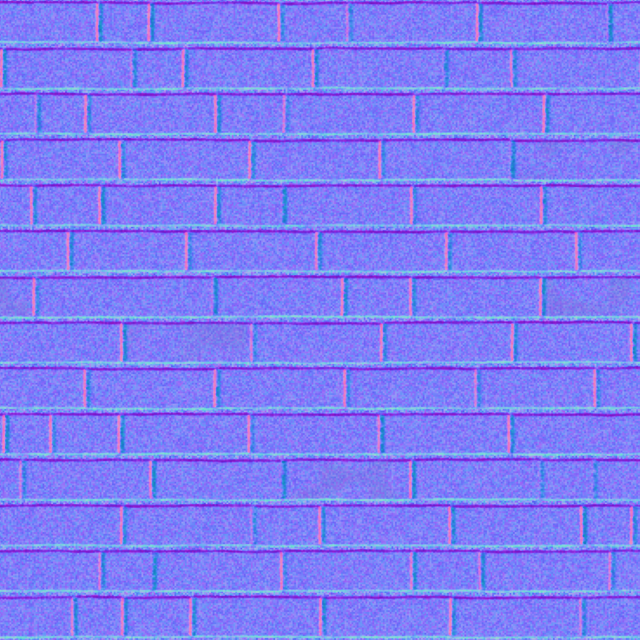
A WebGL 1 fragment shader for this texture map:

```glsl
precision highp float;
// Tangent-space normal map of a brick wall: 14 courses of long bricks, each
// closed by one or two short ones. Edge slopes, joint wobble and surface grain
// are summed as a 2D slope, then turned into a normal and encoded as colour.

uniform vec2 u_resolution;

const float COURSES = 14.0;
const float UNITS = 768.0;                  // wall units across the canvas
const float COURSE_HEIGHT = UNITS / COURSES;
const float LONG_BRICK = 156.0;
const float HALF_BRICK = 82.0;
const float TOP_EDGE = 3.5;
const float BOTTOM_EDGE = 51.2;

float hash(vec2 p) {
  vec3 q = fract(p.xyx * vec3(0.1031, 0.1030, 0.0973));
  q += dot(q, q.yzx + 33.33);
  return fract((q.x + q.y) * q.z);
}

float noise(vec2 p) {
  vec2 i = floor(p);
  vec2 f = fract(p);
  f = f * f * (3.0 - 2.0 * f);
  vec2 e = vec2(0.0, 1.0);
  return mix(mix(hash(i), hash(i + e.yx), f.x),
             mix(hash(i + e.xy), hash(i + e.yy), f.x), f.y);
}

float ridge(float d, float width) {
  return exp(-d * d / (width * width));
}

vec4 pick(float k) {
  return vec4(equal(vec4(0.0, 1.0, 2.0, 3.0), vec4(k)));
}

// One bond setting per course, four courses to a column.
float courseValue(mat4 settings, float course) {
  return dot(settings * pick(floor(course / 4.0)), pick(mod(course, 4.0)));
}

// x: signed distance to the nearest upright joint, y: joint id, z: brick id.
vec3 bond(float x, float start, float first, float between) {
  vec3 nearest = vec3(UNITS, 0.0, 0.0);
  float behind = UNITS;
  float joint = start;
  for (int k = 0; k < 6; k++) {
    if (joint - start > UNITS - 20.0) break;
    float id = float(k);
    float ahead = mod(x - joint, UNITS);
    float d = ahead > 0.5 * UNITS ? ahead - UNITS : ahead;
    if (abs(d) < abs(nearest.x)) nearest.xy = vec2(d, id);
    if (ahead < behind) { behind = ahead; nearest.z = id; }
    bool isHalf = between >= 0.0 && abs(id - between - 1.0) < 0.5;
    joint += k == 0 ? first : (isHalf ? HALF_BRICK : LONG_BRICK);
  }
  return nearest;
}

vec2 grain(vec2 p) {
  vec2 fine = vec2(noise(p * 0.48), noise(p * 0.48 + 411.0));
  vec2 coarse = vec2(noise(p * 0.25 + 97.0), noise(p * 0.25 + 253.0));
  return (fine - 0.5) * 0.46 + (coarse - 0.5) * 0.08;
}

// Strength along an edge: slow fading plus short chips, about 0.2 to 1.2.
float edgeWear(float along, float seed) {
  return 0.2 + 0.55 * noise(vec2(along * 0.04, seed)) + 0.45 * noise(vec2(along * 0.22, seed + 7.5));
}

void main() {
  vec2 p = gl_FragCoord.xy / u_resolution * UNITS;
  p.y = UNITS - p.y;
  float course = min(floor(p.y / COURSE_HEIGHT), COURSES - 1.0);
  float y = p.y - course * COURSE_HEIGHT;

  // Where the closing brick starts, its length, and the long bricks between it
  // and the half brick (negative: no half brick).
  mat4 starts = mat4(117.0, 158.0, 43.0, 3.0, 259.0, 82.0, 41.0, 615.0,
                     571.0, 5.0, 647.0, 698.0, 120.0, 87.0, 0.0, 0.0);
  mat4 firsts = mat4(62.0, 62.0, 60.0, 141.0, 79.0, 142.0, 214.0, 143.0,
                     143.0, 56.0, 64.0, 60.0, 62.0, 60.0, 0.0, 0.0);
  mat4 gaps = mat4(1.0, 2.0, 1.0, -1.0, 3.0, -1.0, 1.0, -1.0,
                   -1.0, 0.0, 0.0, 2.0, 2.0, 0.0, 0.0, 0.0);
  vec3 b = bond(p.x, courseValue(starts, course), courseValue(firsts, course),
                courseValue(gaps, course));
  vec2 jointId = vec2(b.y + 3.0, course + 11.0);
  vec2 brickId = vec2(b.z + 31.0, course + 5.0);

  // Upright joints: lit right edge of one brick, shaded left edge of the next.
  float d = b.x + (y - 27.0) * (hash(jointId + 70.0) - 0.5) * 0.03;
  float ragged = noise(p * vec2(0.15, 0.35) + 33.0) - 0.5;
  float inside = smoothstep(3.0, 6.0, y) * (1.0 - smoothstep(48.0, 51.0, y));
  float lit = 0.1 + 0.9 * smoothstep(0.05, 0.5, hash(jointId));
  float shaded = 0.5 + 0.5 * hash(jointId + 40.0);
  float litEdge = lit * (1.0 + 0.4 * ragged) * ridge(d + 0.4 + ragged * 0.6, 1.65);
  float shadedEdge = shaded * (1.0 + 1.1 * ragged) * ridge(d - 4.3 + ragged * 2.4, 2.5);
  float slopeX = 1.55 * litEdge - 1.1 * shadedEdge;

  // Bed joints: dark upper edge and bright lower edge of every brick.
  float wobble = (noise(vec2(p.x * 0.03, course * 7.0)) - 0.5) * 1.3
               + (hash(brickId + 20.0) - 0.5) * 1.6 + ragged * 0.7;
  float top = ridge(y - TOP_EDGE - wobble, 1.6) * (0.3 + 0.7 * edgeWear(p.x, course * 5.0 + 50.0));
  float bottom = ridge(y - BOTTOM_EDGE - wobble * 0.8, 1.4) * edgeWear(p.x, course * 3.0 + 90.0);
  float broken = 1.0 - 0.65 * ridge(d - 2.0, 3.0);
  float mortar = max(1.0 - smoothstep(0.5, 3.0, y), smoothstep(51.0, 53.0, y));
  float slopeY = (1.0 * bottom - 1.3 * top) * broken + 0.12 * mortar + 0.1 * shadedEdge * inside;

  // Grain is rougher in the mortar.
  vec2 slope = vec2(slopeX * inside, slopeY) + grain(p) * (1.0 + 0.7 * mortar);
  vec3 colour = normalize(vec3(slope, 1.0)) * 0.5 + 0.5;
  colour = colour * vec3(1.0, 1.0, 0.98) + vec3(0.0, -0.005, 0.0);

  // Dull worn patches on a few bricks.
  float patchy = step(0.95, hash(brickId + 60.0)) * inside * smoothstep(4.0, 9.0, abs(d));
  patchy *= smoothstep(0.45, 0.8, noise(p * 0.035 + 15.0));
  gl_FragColor = vec4(mix(colour, vec3(0.49, 0.46, 0.8), 0.25 * patchy), 1.0);
}
```
